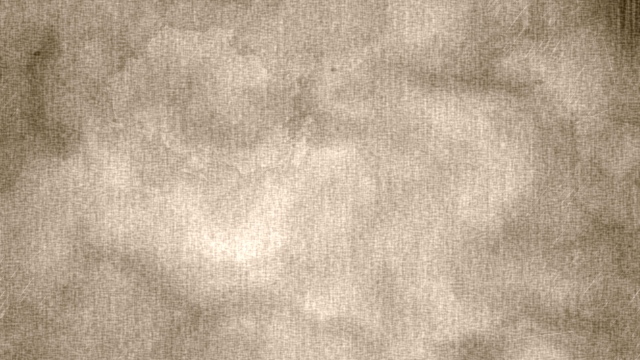
Give the GLSL for this texture, as a WebGL 1 fragment shader.

```glsl
precision highp float;
// Aged sepia canvas: a pale central glow fading to worn brown edges.
// Gradient-noise clouds, ragged water stains, scratches and specks lie
// under a fine weave of horizontal and vertical threads.
uniform vec2 u_resolution;

#define BASE_TONE 0.630
#define GLOW_WIDE 0.16
#define GLOW_CORE 0.16
#define CLOUD_AMOUNT 0.20
#define STAIN_AMOUNT 0.034
#define STAIN_ROUGHNESS 0.55
#define WEAVE_AMOUNT 0.125
#define STREAK_AMOUNT 0.07
#define SCRATCH_AMOUNT 0.085
#define SPECK_AMOUNT 0.16
#define CORNER_DARKNESS 0.24

const float TAU = 6.2831853;

vec2 hash2(vec2 p) {
  vec3 q = fract(p.xyx * vec3(0.1031, 0.1030, 0.0973));
  q += dot(q, q.yzx + 33.33);
  return fract((q.xx + q.yz) * q.zy);
}

float cornerSlope(vec2 cell, vec2 offset) {
  float angle = TAU * hash2(cell).x;
  return dot(vec2(cos(angle), sin(angle)), offset);
}

float gradientNoise(vec2 p) {
  vec2 i = floor(p), f = fract(p);
  vec2 u = f * f * f * (f * (f * 6.0 - 15.0) + 10.0);
  vec2 e = vec2(1.0, 0.0);
  float low = mix(cornerSlope(i, f), cornerSlope(i + e, f - e), u.x);
  float high = mix(cornerSlope(i + e.yx, f - e.yx), cornerSlope(i + 1.0, f - 1.0), u.x);
  return mix(low, high, u.y);
}

float fbm(vec2 p) {
  float sum = 0.0, amplitude = 1.0;
  for (int i = 0; i < 5; i++) {
    sum += amplitude * gradientNoise(p);
    p = mat2(1.6, 1.2, -1.2, 1.6) * p + 7.3;
    amplitude *= 0.52;
  }
  return sum;
}

// Pale just inside a ragged rim, dark just outside, fading both ways.
float stain(vec2 p, vec2 center, vec2 radius, float ragged) {
  float d = length((p - center) / radius) - 1.0 + STAIN_ROUGHNESS * ragged;
  float inside = smoothstep(0.03, -0.03, d);
  return mix(-exp(-5.0 * max(d, 0.0)), exp(2.2 * min(d, 0.0)), inside);
}

float segmentDistance(vec2 p, vec2 direction, float halfLength) {
  return length(p - direction * clamp(dot(p, direction), -halfLength, halfLength));
}

float stains(vec2 p, float aspect, float ragged) {
  float sum = 1.5 * stain(p, vec2(0.33 * aspect, 0.71), vec2(0.25, 0.21), ragged);
  sum += 1.2 * stain(p, vec2(0.97 * aspect, 0.51), vec2(0.17, 0.14), ragged);
  sum += 0.7 * stain(p, vec2(0.75 * aspect, 0.92), vec2(0.23, 0.14), ragged);
  for (int i = 0; i < 7; i++) {
    vec2 h = hash2(vec2(float(i) + 3.0, 17.0));
    vec2 size = 0.05 + 0.13 * hash2(vec2(float(i), 41.0));
    sum += 0.5 * stain(p, h * vec2(aspect, 1.0), size * vec2(1.4, 0.9), ragged);
  }
  return sum;
}

float scratches(vec2 p, float aspect, float pixel) {
  float sum = 0.0;
  for (int i = 0; i < 36; i++) {
    vec2 h = hash2(vec2(float(i), 71.0)), k = hash2(vec2(float(i), 97.0));
    float angle = mix(-0.7, 1.9, k.x);
    vec2 q = p - h * vec2(aspect, 1.0);
    float d = segmentDistance(q, vec2(cos(angle), sin(angle)), 0.02 + 0.09 * k.y * k.y);
    sum += (0.3 + 0.7 * k.y) * smoothstep(0.0010 + pixel * 0.7, 0.0, d);
  }
  return sum;
}

float specks(vec2 p, float aspect, float pixel, float ragged) {
  float sum = 0.0;
  for (int i = 0; i < 18; i++) {
    vec2 h = hash2(vec2(float(i), 131.0)), k = hash2(vec2(float(i), 151.0));
    float size = 0.002 + 0.009 * pow(k.x, 5.0);
    float d = length((p - h * vec2(aspect, 1.0)) * vec2(0.8, 1.2)) + 0.006 * ragged;
    sum += (0.4 + 0.6 * k.y) * smoothstep(size + pixel, size - pixel, d);
  }
  return sum;
}

void main() {
  vec2 p = gl_FragCoord.xy / u_resolution.y;
  float aspect = u_resolution.x / u_resolution.y, pixel = 1.0 / u_resolution.y;
  vec2 warp = vec2(fbm(p * 2.3 + 11.0), fbm(p * 2.3 + 37.0));
  float ragged = fbm(p * 6.5 + 5.0 + warp);

  // Glow and worn edges
  vec2 g = p - vec2(0.49 * aspect, 0.40) + 0.12 * warp;
  vec2 wide = g / vec2(0.80, 0.60), core = g / vec2(0.40, 0.23);
  float tone = BASE_TONE + GLOW_WIDE * exp(-dot(wide, wide)) + GLOW_CORE * exp(-dot(core, core));
  float sideDistance = min(p.x, aspect - p.x) + 0.12 * warp.x;
  tone -= 0.09 * smoothstep(0.26, 0.0, sideDistance);
  vec2 smudge = (p - vec2(0.10, 0.50) + 0.2 * warp) / vec2(0.26, 0.10);
  tone -= 0.09 * exp(-dot(smudge, smudge));

  // Clouds, stains and marks
  tone += CLOUD_AMOUNT * fbm(p * vec2(2.6, 3.6) + warp * 0.8 + 19.0);
  tone += 0.05 * ragged + STAIN_AMOUNT * stains(p, aspect, ragged);
  float wear = smoothstep(0.25, 0.9, length(g));
  tone += SCRATCH_AMOUNT * (0.35 + 0.65 * wear) * scratches(p + 0.006 * warp, aspect, pixel);
  tone -= SPECK_AMOUNT * specks(p, aspect, pixel, ragged);

  // Brushed corner and dry diagonal fibres near the edges
  float streak = gradientNoise(p * vec2(115.0, 6.0) + 3.7);
  float corner = smoothstep(0.36, 0.0, length((p - vec2(aspect, 1.0)) * vec2(1.5, 0.9)) + 0.1 * warp.y);
  tone -= CORNER_DARKNESS * corner * (0.8 + 1.2 * streak);
  vec2 slanted = vec2(p.x * 0.6 + p.y * 0.8, p.y * 0.6 - p.x * 0.8);
  float fibre = smoothstep(0.18, 0.5, gradientNoise(slanted * vec2(14.0, 120.0)));
  tone += 0.10 * fibre * wear * smoothstep(0.0, 0.35, warp.y);

  // Woven threads and grain
  float threads = gradientNoise(p * vec2(63.0, 191.0) + 0.37);
  threads += 0.75 * gradientNoise(p * vec2(187.0, 47.0) + 9.41);
  threads += 0.65 * gradientNoise(p * 173.0 + 23.19);
  tone += WEAVE_AMOUNT * threads + STREAK_AMOUNT * streak;

  vec3 sepia = tone - vec3(0.0, 0.07, mix(0.175, 0.145, smoothstep(0.5, 0.7, tone)));
  gl_FragColor = vec4(clamp(sepia, 0.0, 1.0), 1.0);
}
```
